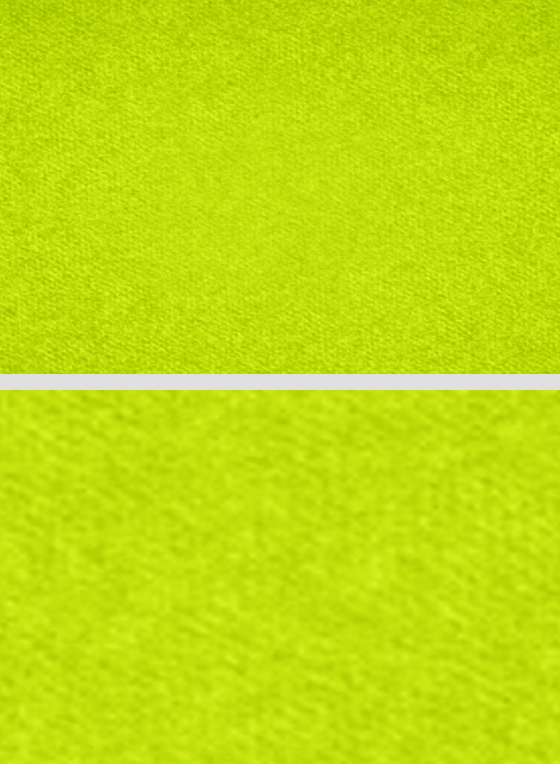
Top, the full canvas; bottom, a detail of the centre.
Write a WebGL 2 fragment shader that draws this texture.

```glsl
#version 300 es
precision highp float;
// Draws a lime twill cloth with fine diagonal ribs, short fibres and soft shading.
uniform vec2 u_resolution;
out vec4 fragColor;

float hash(vec2 cell) {
    vec3 q = fract(cell.xyx * vec3(0.1031, 0.1030, 0.0973));
    q += dot(q, q.yzx + 33.33);
    return fract((q.x + q.y) * q.z);
}

// Smooth value noise from -1 to 1
float noise(vec2 p) {
    vec2 cell = floor(p);
    vec2 f = fract(p);
    f = f * f * (3.0 - 2.0 * f);
    float low = mix(hash(cell), hash(cell + vec2(1, 0)), f.x);
    float high = mix(hash(cell + vec2(0, 1)), hash(cell + vec2(1, 1)), f.x);
    return 2.0 * mix(low, high, f.y) - 1.0;
}

vec2 rotate(vec2 p, float angle) {
    float c = cos(angle), s = sin(angle);
    return vec2(c * p.x + s * p.y, c * p.y - s * p.x);
}

// Diagonal ribs, broken into stitches along their length
float twill(vec2 p) {
    vec2 q = rotate(p, -0.52);
    q += 0.0035 * vec2(noise(p * 23.0), noise(p * 31.0 + 40.0));
    float rib = sin(6.2832 * q.y * 74.0);
    float stitch = sin(6.2832 * (q.x * 52.0 + q.y * 37.0));
    float strength = 0.75 + 0.5 * noise(p * 14.0 + 9.0);
    return strength * (0.65 * rib + 0.35 * stitch);
}

// Short fibres lying near the rib direction, over finer grain
float fibres(vec2 p) {
    float along = noise(rotate(p, -0.45) * vec2(75.0, 165.0) + 17.0);
    float flat_ = noise(rotate(p, 0.12) * vec2(80.0, 170.0) + 71.0);
    float fine = noise(p * vec2(185.0, 210.0) + 130.0);
    return 0.75 * along + 0.65 * flat_ + 0.85 * fine;
}

void main() {
    vec2 p = gl_FragCoord.xy / u_resolution.y;
    vec2 centred = gl_FragCoord.xy / u_resolution - vec2(0.5, 0.46);

    // Broad light, fading towards the edges and most at the top
    float shade = 0.34 - 2.0 * dot(centred, centred);
    shade -= 0.55 * smoothstep(0.25, 0.54, centred.y);
    shade += 0.18 * noise(p * 5.0) + 0.22 * noise(p * vec2(13.0, 24.0) + 5.0);

    // Weave, with faint upright threads
    float relief = 0.85 + 0.5 * smoothstep(0.05, 0.5, length(centred));
    float thread = sin(6.2832 * (p.x * 64.0 + 0.15 * noise(p * 20.0)));
    float tone = shade + relief * (0.72 * twill(p) + fibres(p)) + 0.13 * thread;

    // Small dark gaps between stitches
    float gap = noise(rotate(p, -0.3) * vec2(82.0, 115.0) + 210.0);
    tone -= 0.9 * relief * smoothstep(0.5, 0.9, gap);
    tone = clamp(tone, -3.2, 2.2);

    // Olive lime in the hollows, pale yellow lime on the crests
    vec3 colour = vec3(0.745, 0.864, 0.0) + tone * vec3(0.041, 0.037, 0.0);
    colour.b = 0.036 * exp(0.7 * tone);
    fragColor = vec4(colour, 1.0);
}
```
